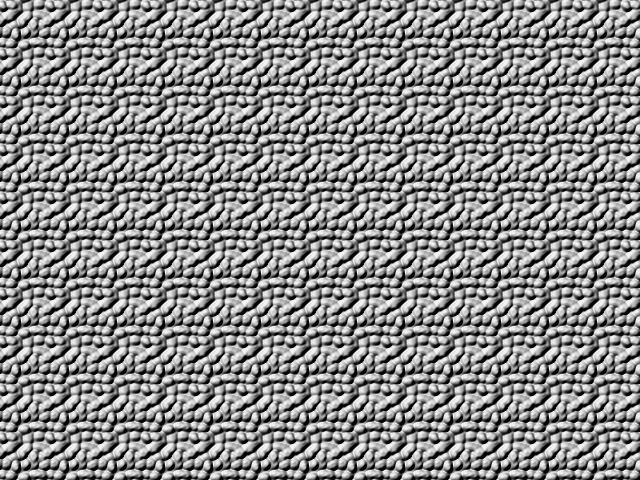
Write a Shadertoy shader that draws this pattern.

```glsl
// Embossed grey leather grain: one square tile of packed lumps, repeated in rows.
// Staggered, jittered domes blend into a periodic height field with fine grain,
// which is then shaded as matte relief by a light from the upper left.

const float TILES_DOWN = 10.0;      // tiles in the canvas height
const float CELLS = 5.0;            // lumps along each side of a tile
const float STAGGER = 0.4;          // sideways shift of each row, in cells
const float JITTER = 0.66;          // lump displacement, in cells
const float BLEND = 7.5;            // higher gives sharper creases
const vec2 LUMP_RADII = vec2(0.82, 0.62);
const vec2 HEIGHT_RANGE = vec2(0.34, 0.82);
const float LEAN = 0.75;            // mean direction of the long axis, radians
const float LEAN_SPREAD = 2.9;
const float GRAIN_HEIGHT = 0.19;
const float SLOPE_STEP = 0.12;      // sampling distance, also softens edges
const vec3 LIGHT = vec3(-0.49, 0.50, 0.72);
const vec3 SHADOW_COLOR = vec3(0.025);
const vec3 LIT_COLOR = vec3(0.965);

float hash(vec2 p) {
    return fract(sin(dot(p, vec2(127.1, 311.7))) * 43758.5453);
}

vec2 hash2(vec2 p) {
    return vec2(hash(p + 5.2), hash(p + 23.9));
}

// Value noise whose lattice wraps after the given period
float wrappedNoise(vec2 p, float period) {
    vec2 cell = floor(p);
    vec2 f = fract(p);
    f = f * f * (3.0 - 2.0 * f);
    vec2 lo = mod(cell, period);
    vec2 hi = mod(cell + 1.0, period);
    float bottom = mix(hash(lo), hash(vec2(hi.x, lo.y)), f.x);
    float top = mix(hash(vec2(lo.x, hi.y)), hash(hi), f.x);
    return mix(bottom, top, f.y);
}

// Height of one elliptical dome with a soft foot; offset is from its centre
float lump(vec2 offset, vec2 id) {
    vec2 shape = hash2(id + 41.0);
    float angle = LEAN + (shape.x - 0.5) * LEAN_SPREAD;
    float c = cos(angle);
    float s = sin(angle);
    vec2 local = vec2(c * offset.x + s * offset.y, c * offset.y - s * offset.x);
    local /= LUMP_RADII * mix(0.88, 1.1, shape.y);
    float dome = smoothstep(0.0, 1.0, 1.0 - dot(local, local));
    float peak = mix(HEIGHT_RANGE.x, HEIGHT_RANGE.y, hash(id + 83.0));
    return peak * dome;
}

// Smooth union of nearby lumps, with two scales of grain on top
float reliefHeight(vec2 p) {
    float total = 1.0;
    for (int y = -1; y <= 1; y++) {
        float row = floor(p.y) + float(y);
        float shift = STAGGER * mod(row, CELLS);
        for (int x = -1; x <= 1; x++) {
            vec2 cell = vec2(floor(p.x - shift) + float(x), row);
            vec2 id = mod(cell, CELLS);
            vec2 center = cell + vec2(shift, 0.0) + 0.5 + (hash2(id) - 0.5) * JITTER;
            total += exp(BLEND * lump(p - center, id)) - 1.0;
        }
    }
    float grain = wrappedNoise(p * 2.0, CELLS * 2.0)
                + 0.4 * wrappedNoise(p * 4.0 + 0.5, CELLS * 4.0);
    return log(total) / BLEND + GRAIN_HEIGHT * grain;
}

void mainImage(out vec4 fragColor, in vec2 fragCoord) {
    // Square tiles, measured in lump cells
    vec2 p = fragCoord / iResolution.y * TILES_DOWN * CELLS;

    // Surface normal from central differences
    vec2 e = vec2(SLOPE_STEP, 0.0);
    vec2 slope = vec2(reliefHeight(p + e.xy) - reliefHeight(p - e.xy),
                      reliefHeight(p + e.yx) - reliefHeight(p - e.yx));
    vec3 normal = normalize(vec3(-slope / (2.0 * SLOPE_STEP), 1.0));

    // Matte shading
    float light = clamp(dot(normal, normalize(LIGHT)), 0.0, 1.0);
    fragColor = vec4(mix(SHADOW_COLOR, LIT_COLOR, light), 1.0);
}
```
